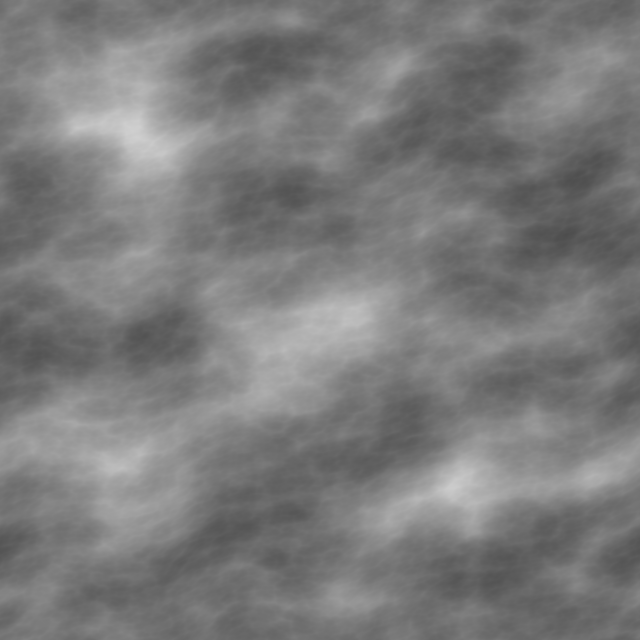
Write a WebGL 1 fragment shader that draws this texture.

```glsl
precision highp float;
// Soft grey clouds with dark hollows and pale creases, leaning up to the right.
// Octaves of smooth cellular noise are summed on a sheared lattice
// that wraps at the canvas edges, after a slight sine warp.

uniform vec2 u_resolution;

const float TAU = 6.2831853;

vec2 hash2(vec2 cell, float seed) {
  vec2 k = vec2(dot(cell, vec2(127.1, 311.7)), dot(cell, vec2(269.5, 183.3)));
  return fract(sin(k + seed * 17.3) * 43758.5453);
}

// Brings a lattice cell back to the base tile; one step right in the
// canvas moves the lattice by (size.x, shear), one step up by (0, size.y).
vec2 wrapCell(vec2 cell, vec2 size, float shear) {
  float turns = floor((cell.x + 0.5) / size.x);
  float row = cell.y - turns * shear;
  return vec2(cell.x - turns * size.x,
              row - size.y * floor((row + 0.5) / size.y));
}

// Smooth minimum of the squared distances to the scattered cell points.
float softCells(vec2 uv, vec2 size, float shear, float seed) {
  vec2 q = vec2(uv.x * size.x, uv.y * size.y + uv.x * shear);
  vec2 base = floor(q);
  float total = 0.0;
  for (int j = -1; j <= 1; j++) {
    for (int i = -1; i <= 1; i++) {
      vec2 cell = base + vec2(float(i), float(j));
      vec2 jitter = hash2(wrapCell(cell, size, shear), seed);
      vec2 d = cell + 0.05 + 0.9 * jitter - q;
      total += exp(-8.0 * dot(d, d));
    }
  }
  return -log(total) / 8.0;
}

void main() {
  vec2 uv = gl_FragCoord.xy / u_resolution;

  // Layered periodic sines slightly bend the straight cell borders.
  vec2 warped = uv
    + 0.007 * sin(TAU * (vec2(2.0, 3.0) * uv.yx + vec2(0.1, 0.6)))
    + 0.003 * sin(TAU * (vec2(5.0, 4.0) * uv.yx + uv + vec2(0.4, 0.2)));

  // Cloud octaves, each twice as fine as the one before.
  float cloud = 0.0;
  float amplitude = 1.0;
  float scale = 1.0;
  for (int octave = 0; octave < 6; octave++) {
    float seed = float(octave) + 1.0;
    cloud += amplitude * softCells(warped + 0.137 * seed,
                                   vec2(3.0, 5.0) * scale, -scale, seed);
    amplitude *= 0.55;
    scale *= 2.0;
  }

  // Centre the tone on mid grey.
  float grey = 0.483 + 0.435 * (cloud - 0.395);
  gl_FragColor = vec4(vec3(clamp(grey, 0.0, 1.0)), 1.0);
}
```
